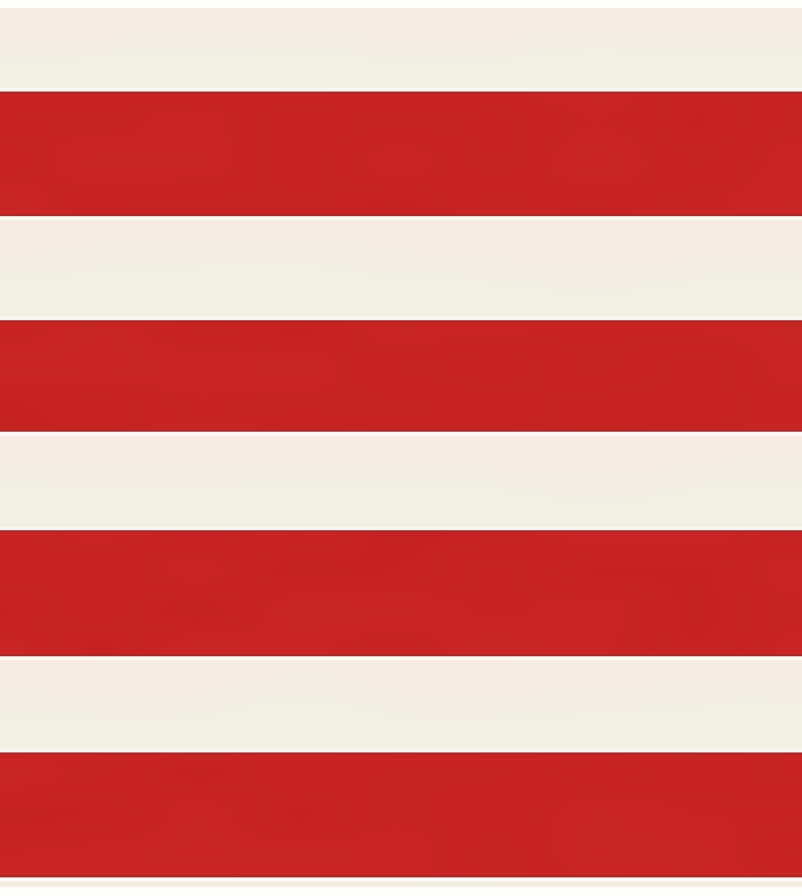
A Shadertoy shader for this pattern:

```glsl
// Four broad red horizontal stripes on warm cream, with fine dark and pale edge lines.

float hash(vec2 p) {
    return fract(sin(dot(p, vec2(127.1, 311.7))) * 43758.5453);
}

float valueNoise(vec2 p) {
    vec2 cell = floor(p), f = fract(p);
    f = f * f * (3.0 - 2.0 * f);
    return mix(mix(hash(cell), hash(cell + vec2(1, 0)), f.x),
               mix(hash(cell + vec2(0, 1)), hash(cell + vec2(1, 1)), f.x), f.y);
}

// Soft line of a given half width centred on zero distance
float line(float d, float halfWidth, float blur) {
    return 1.0 - smoothstep(halfWidth - blur, halfWidth + blur, abs(d));
}

void mainImage(out vec4 fragColor, in vec2 fragCoord) {
    // Height units, measured down from the top
    vec2 p = vec2(fragCoord.x, iResolution.y - fragCoord.y) / iResolution.y;
    float blur = max(0.75 / iResolution.y, 0.0008);

    // Top and bottom of each red stripe; widths differ slightly
    vec2 stripes[4] = vec2[4](vec2(0.1022, 0.2412), vec2(0.3574, 0.4818),
                              vec2(0.5918, 0.7324), vec2(0.8398, 0.9792));
    float d = 1.0;           // negative inside red
    float lowerEdge = 0.0;   // 1 when the nearest edge is a stripe's bottom
    float creamTop = 0.009;
    float creamBottom = 1.0;
    for (int i = 0; i < 4; i++) {
        vec2 s = stripes[i];
        float dist = max(s.x - p.y, p.y - s.y);
        if (dist < d) {
            d = dist;
            lowerEdge = step(0.5 * (s.x + s.y), p.y);
        }
        if (p.y > s.y) creamTop = s.y;
        if (p.y < s.x) creamBottom = min(creamBottom, s.x);
    }

    // Cream runs from faint pink to faint green, with broad uneven patches
    float patches = valueNoise(p * vec2(6.0, 14.0)) - 0.5;
    float fall = (p.y - creamTop) / (creamBottom - creamTop);
    vec3 cream = mix(vec3(0.967, 0.925, 0.890), vec3(0.948, 0.936, 0.892),
                     smoothstep(0.05, 0.65, fall + 0.35 * patches));

    // Red with a barely visible mottle
    float mottle = valueNoise(p * vec2(9.0, 22.0) + 7.0) - 0.5;
    vec3 red = vec3(0.780, 0.140, 0.138) + 0.014 * mottle;

    // Pale halo on the cream side, dark rim on the red side
    cream = mix(cream, vec3(0.995, 0.980, 0.975), line(d - 0.0025, 0.0018, blur) * mix(0.6, 0.9, lowerEdge));
    red = mix(red, vec3(0.610, 0.160, 0.165), line(d + 0.0008, 0.0014, blur) * 0.8);
    vec3 color = mix(red, cream, smoothstep(-blur, blur, d));

    // White margins at the very top and bottom
    float margin = max(0.009 - p.y, p.y - 0.990);
    color = mix(color, vec3(0.998, 0.996, 0.994), smoothstep(-blur, blur, margin));

    fragColor = vec4(color, 1.0);
}
```
